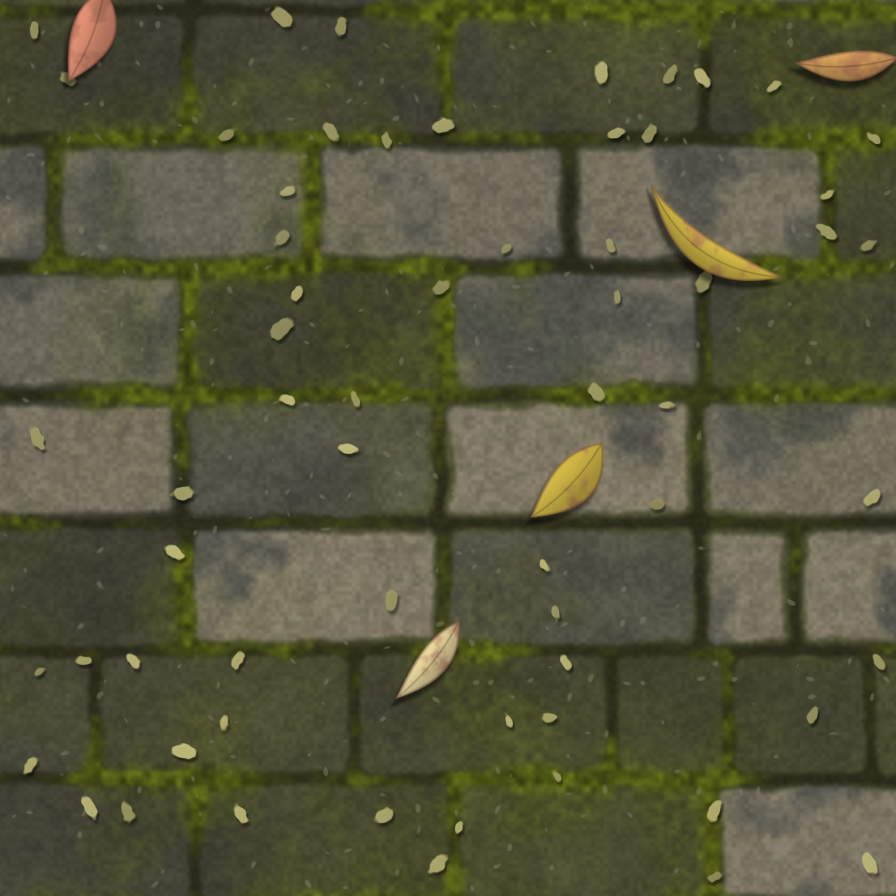
Give the GLSL for this texture, as a Shadertoy shader.

```glsl
// Weathered brick paving: seven staggered courses with mossy joints, dusty worn
// faces, fallen leaves and pale crumbs. Bricks are rounded-box distances roughened
// by value noise; litter comes from a jittered grid and a short loop.

const vec3 JOINT  = vec3(0.15, 0.15, 0.09);
const vec3 DARK   = vec3(0.255, 0.255, 0.205);
const vec3 OLIVE  = vec3(0.295, 0.300, 0.190);
const vec3 SLATE  = vec3(0.320, 0.320, 0.290);
const vec3 DUST   = vec3(0.500, 0.470, 0.395);
const vec3 MOSS   = vec3(0.330, 0.370, 0.070);
const vec3 CRUMB  = vec3(0.700, 0.680, 0.440);
const vec3 PINK   = vec3(0.780, 0.500, 0.400);
const vec3 YELLOW = vec3(0.720, 0.630, 0.240);
const vec3 CREAM  = vec3(0.800, 0.740, 0.540);

const float ROWS = 7.0;
const float PITCH = 0.288;   // brick length including its joint
const float SHIFT[7] = float[7](0.21, 0.06, 0.21, 0.203, 0.207, 0.107, 0.219);
// Dustiness of the four bricks in each course, top course first
const vec4 WEAR[7] = vec4[7](
    vec4(0.05, 0.05, 0.12, 0.10), vec4(0.75, 0.55, 0.70, 0.80),
    vec4(0.55, 0.05, 0.65, 0.08), vec4(0.80, 0.35, 1.00, 0.75),
    vec4(0.10, 1.00, 0.40, 0.95), vec4(0.12, 0.15, 0.05, 0.05),
    vec4(0.05, 0.05, 0.00, 0.90));

float hash(vec2 p) {
    vec3 q = fract(p.xyx * 0.1031);
    q += dot(q, q.yzx + 33.33);
    return fract((q.x + q.y) * q.z);
}

float noise(vec2 p) {
    vec2 i = floor(p), f = fract(p);
    f = f * f * (3.0 - 2.0 * f);
    return mix(mix(hash(i), hash(i + vec2(1, 0)), f.x),
               mix(hash(i + vec2(0, 1)), hash(i + vec2(1, 1)), f.x), f.y);
}

float fbm(vec2 p) {
    float sum = 0.0, amp = 0.53;
    for (int i = 0; i < 4; i++) {
        sum += amp * noise(p);
        p = p * 2.03 + 17.3;
        amp *= 0.5;
    }
    return sum;
}

mat2 turn(float a) { return mat2(cos(a), -sin(a), sin(a), cos(a)); }

float roundBox(vec2 p, vec2 halfSize, float radius) {
    vec2 q = abs(p) - halfSize + radius;
    return length(max(q, 0.0)) + min(max(q.x, q.y), 0.0) - radius;
}

// Returns signed distance to the brick, its wear and a random seed
vec3 brick(vec2 p) {
    float v = (1.0 - p.y - 0.012) * ROWS, row = floor(v);
    int r = int(mod(row, ROWS));
    float u = (p.x - SHIFT[r]) / PITCH, col = floor(u) + 1.0;
    float x = fract(u), lo = 0.0, hi = 1.0;
    if ((r == 4 || r == 5) && col == 3.0) {   // a brick cut in two
        float cut = r == 4 ? 0.36 : 0.45;
        if (x < cut) hi = cut; else lo = cut;
    }
    vec2 local = vec2((x - 0.5 * (lo + hi)) * PITCH, (fract(v) - 0.5) / ROWS);
    vec2 halfSize = 0.5 * vec2((hi - lo) * PITCH, 1.0 / ROWS) - 0.0055;
    float wear = col > 3.0 ? 0.0 : WEAR[r][int(max(col, 0.0))];
    return vec3(roundBox(local, halfSize, 0.014), wear, hash(vec2(col + lo, row) + 9.0));
}

// Sparse ellipses on a jittered grid: coverage and tone
vec2 crumbs(vec2 p, float cells, float chance, float size, float px) {
    vec2 id = floor(p * cells);
    float a = hash(id + 3.1), b = hash(id + 41.7), c = hash(id + 87.3);
    vec2 q = (fract(p * cells) - 0.25 - 0.5 * vec2(a, b)) / cells;
    q = turn(6.28 * c) * q * vec2(1.0, 1.0 + 0.4 * a);
    q.x *= 0.65;
    float d = length(q) - size * (0.45 + 0.55 * b) + 0.003 * (noise(p * 190.0) - 0.5);
    return vec2(smoothstep(px, -px, d) * step(hash(id + 123.0), chance), c);
}

// Leaf blade along x, in units of its half length; also gives distance to the midrib
vec2 leaf(vec2 p, float halfLength, float halfWidth, float bend) {
    float x = p.x / halfLength;
    float y = p.y - bend * (x * x - 0.4);
    float blade = abs(y) - halfWidth * (1.0 - x * x) * (1.0 + 0.25 * x);
    return vec2(max(blade, abs(p.x) - halfLength), y);
}

void mainImage(out vec4 fragColor, in vec2 fragCoord) {
    vec2 p = fragCoord / iResolution.y;
    float px = 1.2 / iResolution.y;

    // Brick faces with stains, dust and grain
    vec2 wobble = vec2(fbm(p * 28.0), fbm(p * 28.0 + 50.0)) - 0.5;
    vec3 b = brick(p + 0.009 * wobble);
    float patches = fbm(p * 13.0 + b.z * 40.0), grain = noise(p * 210.0) - 0.5;
    vec3 color = mix(DARK, OLIVE, smoothstep(0.38, 0.68, fbm(p * 4.0 + 6.0)));
    color *= 0.88 + 0.12 * b.z + 0.2 * (patches - 0.3);
    float face = smoothstep(-0.002, -0.011, b.x + 0.012 * (patches - 0.5));
    vec3 dusty = mix(SLATE, DUST, b.y * smoothstep(0.27, 0.58, patches + 0.2 * (b.y - 0.6)));
    color = mix(color, dusty, face * smoothstep(0.05, 0.6, b.y));

    // Joints and moss, thicker toward the upper right
    float joint = smoothstep(-0.006, 0.004, b.x);
    color = mix(color, JOINT, 0.85 * joint);
    float damp = smoothstep(0.35, 1.0, p.x) * smoothstep(0.1, 0.75, p.y);
    float moss = smoothstep(0.48, 0.78, fbm(p * 9.0 + 31.0) + 0.16 * damp + 0.13 * joint);
    moss *= mix(0.35, 1.0, smoothstep(-0.02, 0.0, b.x)) * (1.0 - 0.8 * face * b.y);
    color = mix(color, MOSS * (0.65 + 0.7 * noise(p * 110.0)), 0.8 * moss);
    color *= 1.0 + 0.17 * grain + 0.12 * (noise(p * 90.0) - 0.5);

    // Fine specks and larger crumbs
    vec2 speck = crumbs(p, 48.0, 0.16, 0.0028, px);
    color = mix(color, DUST, 0.55 * speck.x);
    vec2 crumb = crumbs(p, 17.0, 0.24, 0.0095, px);
    color *= 1.0 - 0.45 * crumbs(p + vec2(-0.002, 0.004), 17.0, 0.24, 0.0095, 2.0 * px).x;
    color = mix(color, CRUMB * (0.8 + 0.35 * crumb.y), 0.9 * crumb.x);

    // Leaves drift down from the upper right, each with a soft shadow
    for (int i = 0; i < 5; i++) {
        float k = float(i), big = exp(-3.0 * (k - 2.0) * (k - 2.0));
        vec2 center = vec2(fract(1.10 - 0.155 * k), 0.96 - 0.73 * smoothstep(0.5, 4.5, k));
        mat2 spin = turn(0.25 + 0.95 * cos(1.78 * k));
        float halfLength = 0.056 + 0.034 * big, width = 0.019 + 0.005 * cos(2.1 * k);
        float bend = 0.006 + 0.022 * big;
        vec2 q = spin * (p - center);
        vec2 s = leaf(spin * (p - center + vec2(0.004, 0.008)), halfLength, width, bend);
        vec2 l = leaf(q, halfLength, width, bend);
        color *= 1.0 - 0.5 * smoothstep(0.005, -0.004, s.x);
        vec3 tint = mix(mix(PINK, YELLOW, smoothstep(0.0, 2.0, k)), CREAM, smoothstep(3.0, 4.0, k));
        tint = mix(tint, PINK * 0.75, 0.6 * smoothstep(0.45, 0.7, fbm(q * 38.0 + k * 7.0)));
        tint *= 0.86 + 0.3 * smoothstep(-width, width, l.y);
        tint *= 1.0 - 0.2 * smoothstep(0.002, 0.0, abs(l.y));
        tint = mix(tint, vec3(0.34, 0.19, 0.18), 0.5 * smoothstep(-0.004, 0.0, l.x));
        color = mix(color, tint, smoothstep(px, -px, l.x));
    }
    fragColor = vec4(color, 1.0);
}
```
